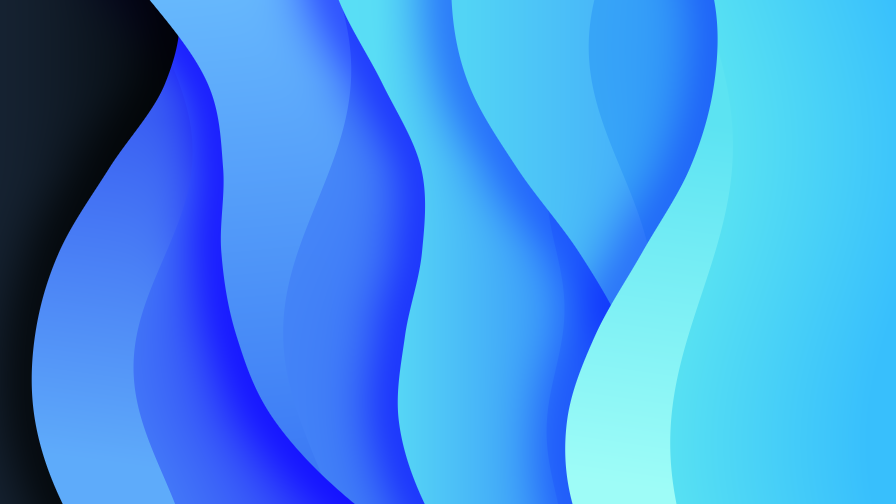
This background is drawn by a WebGL 2 fragment shader. Its source:

```glsl
#version 300 es
precision highp float;
// Overlapping paper-like waves in blues and cyans over a dark backdrop.
// Layers are painted left to right: each has a spline edge, a colour gradient,
// a cosine-shaped fold, and a soft shadow that tints whatever lies beneath it.

uniform vec2 u_resolution;
out vec4 fragColor;

const int LAYERS = 5;
const int KNOTS = 9;             // per edge, the outer two lie off the canvas
const float SHADOW_WIDTH = 0.08; // in canvas heights
const float FOLD_SPAN = 0.22;    // in canvas widths
const float PI = 3.14159265;

const vec3 BACKDROP_LEFT = vec3(0.085, 0.135, 0.195);
const vec3 BACKDROP_RIGHT = vec3(0.035, 0.065, 0.095);

// Edge position in canvas widths, evenly spaced from bottom to top
const float EDGE[LAYERS * KNOTS] = float[](
  0.130, 0.070, 0.039, 0.039, 0.066, 0.122, 0.184, 0.198, 0.143,
  0.534, 0.396, 0.306, 0.264, 0.247, 0.249, 0.232, 0.167, 0.078,
  0.534, 0.474, 0.445, 0.452, 0.471, 0.470, 0.427, 0.378, 0.352,
  0.749, 0.742, 0.729, 0.699, 0.646, 0.577, 0.523, 0.504, 0.514,
  0.684, 0.639, 0.633, 0.664, 0.717, 0.770, 0.797, 0.797, 0.762);

// Body gradient: two colours and the axis between them (start xy, end xy)
const vec3 BODY_START[LAYERS] = vec3[](
  vec3(0.37, 0.67, 0.98), vec3(0.40, 0.72, 0.99), vec3(0.35, 0.87, 0.96),
  vec3(0.32, 0.83, 0.96), vec3(0.62, 0.99, 0.97));
const vec3 BODY_END[LAYERS] = vec3[](
  vec3(0.23, 0.38, 0.95), vec3(0.23, 0.47, 0.96), vec3(0.23, 0.60, 0.98),
  vec3(0.27, 0.68, 0.98), vec3(0.36, 0.89, 0.95));
const vec4 BODY_AXIS[LAYERS] = vec4[](
  vec4(0.05, 0.10, 0.21, 0.75), vec4(0.22, 1.00, 0.38, 0.05),
  vec4(0.42, 0.50, 0.62, 0.50), vec4(0.52, 0.50, 0.72, 0.50),
  vec4(0.64, 0.05, 0.82, 0.75));

// Fold: colours across it, and its wave (centre, amplitude, crest, half period)
const vec3 FOLD_START[LAYERS] = vec3[](
  vec3(0.24, 0.43, 0.97), vec3(0.26, 0.51, 0.97), vec3(0.20, 0.54, 0.98),
  vec3(0.21, 0.64, 0.97), vec3(0.34, 0.88, 0.95));
const vec3 FOLD_END[LAYERS] = vec3[](
  vec3(0.12, 0.10, 0.98), vec3(0.22, 0.42, 0.97), vec3(0.15, 0.45, 0.98),
  vec3(0.17, 0.55, 0.97), vec3(0.22, 0.75, 0.99));
const vec4 FOLD_WAVE[LAYERS] = vec4[](
  vec4(0.182, 0.033, 0.699, 0.428), vec4(0.354, 0.038, 0.861, 0.521),
  vec4(0.620, 0.010, 0.387, 0.243), vec4(0.693, 0.036, 0.421, 0.486),
  vec4(0.783, 0.035, 0.711, 0.590));
const float FOLD_OPACITY[LAYERS] = float[](0.85, 0.85, 0.85, 0.9, 1.0);

// Multiplied into the layers below where the shadow falls
const vec3 SHADOW_TINT[LAYERS] = vec3[](
  vec3(0.35, 0.40, 0.40), vec3(0.50, 0.35, 1.03), vec3(0.50, 0.48, 1.02),
  vec3(0.60, 0.66, 1.01), vec3(0.65, 0.68, 1.00));

// Catmull-Rom spline through the knots of one layer
float edgeX(int layer, float y) {
  float s = clamp(y, 0.0, 1.0) * float(KNOTS - 3);
  int k = min(int(s), KNOTS - 4);
  float t = s - float(k);
  int i = layer * KNOTS + k;
  float a = EDGE[i], b = EDGE[i + 1], c = EDGE[i + 2], d = EDGE[i + 3];
  return b + 0.5 * t * (c - a + t * (2.0 * a - 5.0 * b + 4.0 * c - d
       + t * (3.0 * (b - c) + d - a)));
}

float foldX(int layer, float y) {
  vec4 w = FOLD_WAVE[layer];
  return w.x + w.y * cos(PI * (y - w.z) / w.w);
}

// Distance right of the edge in canvas heights, corrected for its slope
float edgeDistance(int layer, vec2 uv, float aspect) {
  const float STEP = 0.004;
  float y = clamp(uv.y, STEP, 1.0 - STEP);
  float slope = aspect * (edgeX(layer, y + STEP) - edgeX(layer, y - STEP)) / (2.0 * STEP);
  return aspect * (uv.x - edgeX(layer, uv.y)) / sqrt(1.0 + slope * slope);
}

float coverage(float dist) {
  return clamp(dist * u_resolution.y + 0.5, 0.0, 1.0);
}

vec3 layerColor(int layer, vec2 uv, float aspect) {
  vec4 axis = BODY_AXIS[layer];
  vec2 along = axis.zw - axis.xy;
  float t = clamp(dot(uv - axis.xy, along) / dot(along, along), 0.0, 1.0);
  vec3 body = mix(BODY_START[layer], BODY_END[layer], t);

  float past = uv.x - foldX(layer, uv.y);
  vec3 fold = mix(FOLD_START[layer], FOLD_END[layer], clamp(past / FOLD_SPAN, 0.0, 1.0));
  return mix(body, fold, FOLD_OPACITY[layer] * coverage(past * aspect));
}

void main() {
  vec2 uv = gl_FragCoord.xy / u_resolution;
  float aspect = u_resolution.x / u_resolution.y;
  vec3 color = mix(BACKDROP_LEFT, BACKDROP_RIGHT, smoothstep(-0.02, 0.18, uv.x));

  for (int i = 0; i < LAYERS; i++) {
    float dist = edgeDistance(i, uv, aspect);
    float reach = min(dist, 0.0) / SHADOW_WIDTH;
    color *= mix(vec3(1.0), SHADOW_TINT[i], exp(-reach * reach));
    color = mix(color, layerColor(i, uv, aspect), coverage(dist));
  }
  fragColor = vec4(min(color, 1.0), 1.0);
}
```
